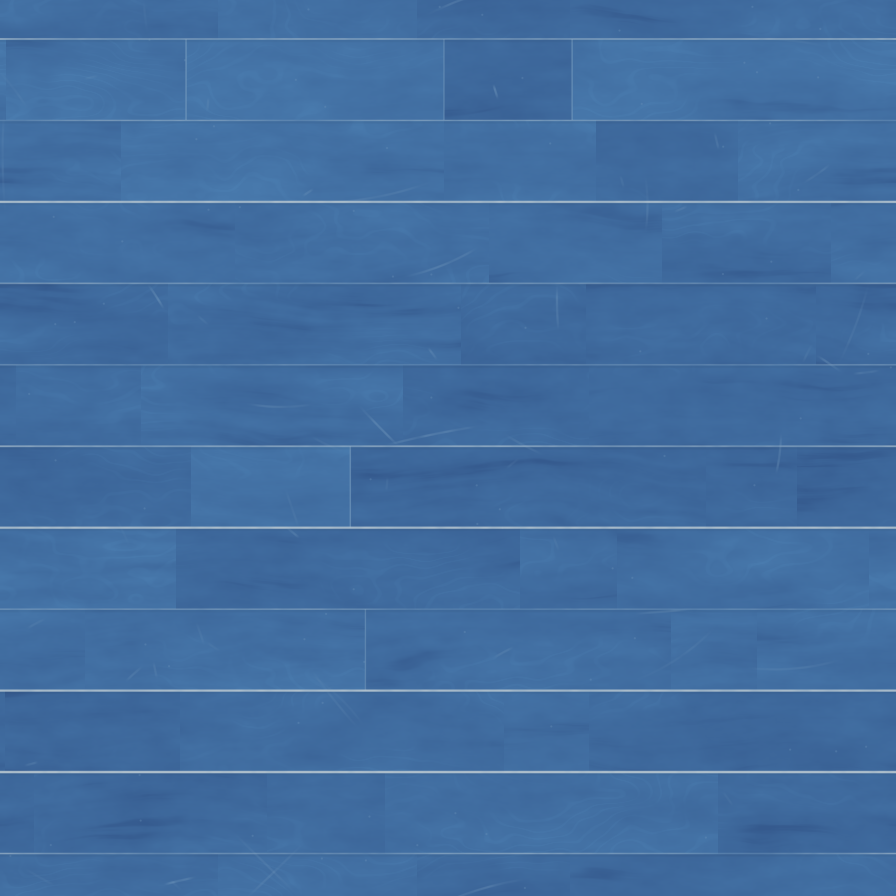
Write a Shadertoy shader that draws this texture.

```glsl
// Blue painted wooden planks in eleven rows, with pale worn seams, grain and scratches.

const float ROWS = 11.0;
const float TOP_SEAM = 0.0435;      // distance of the first seam from the top edge
const float BOARDS = 4.0;           // boards per row
const vec3 DEEP_BLUE = vec3(0.222, 0.377, 0.580);
const vec3 SOFT_BLUE = vec3(0.282, 0.475, 0.675);
const vec3 WORN_BLUE = vec3(0.45, 0.60, 0.74);
const vec3 PALE_SEAM = vec3(0.71, 0.77, 0.81);

// Paint loss along each seam, from the top row down
const float SEAM_WEAR[11] = float[11](
    0.50, 0.25, 0.90, 0.38, 0.30, 0.55, 0.92, 0.18, 0.90, 1.0, 0.36);

float hash(vec2 p) {
    vec3 q = fract(vec3(p.xyx) * 0.1031);
    q += dot(q, q.yzx + 33.33);
    return fract((q.x + q.y) * q.z);
}

// Value noise that repeats after the given number of cells
float noise(vec2 p, vec2 period, float seed) {
    vec2 i = floor(p), f = fract(p);
    f = f * f * (3.0 - 2.0 * f);
    vec2 a = mod(i, period) + seed, b = mod(i + 1.0, period) + seed;
    return mix(mix(hash(a), hash(vec2(b.x, a.y)), f.x),
               mix(hash(vec2(a.x, b.y)), hash(b), f.x), f.y);
}

float fbm(vec2 uv, vec2 cells, float seed) {
    float sum = 0.0, gain = 0.5;
    for (int i = 0; i < 4; i++) {
        sum += gain * noise(uv * cells, cells, seed);
        cells *= 2.0;
        gain *= 0.5;
    }
    return sum / 0.9375;
}

// Soft-edged line coverage; lines thinner than a pixel fade instead of breaking up
float stroke(float dist, float halfWidth, float pixel) {
    float edge = 0.75 * max(pixel, halfWidth);
    return (1.0 - smoothstep(halfWidth - edge, halfWidth + edge, abs(dist)))
        * min(1.0, 2.0 * halfWidth / pixel);
}

// Returns board number, signed distance to its joint, and joint number
vec3 findBoard(float x, float row) {
    float s = x * BOARDS + hash(vec2(row, 7.0));
    float joint = mod(floor(s), BOARDS);
    float offset = fract(s) - mix(0.1, 0.9, hash(vec2(joint + 3.0, row + 19.0)));
    float board = mod(joint - step(offset, 0.0), BOARDS);
    return vec3(board, offset / BOARDS, joint);
}

// Tone of the stained wood: streaks, cloudy paint and wavy growth figure
float woodTone(vec2 uv, float seed) {
    float cloud = fbm(uv, vec2(7.0, 16.0), seed + 31.0) - 0.5;
    float warp = fbm(uv, vec2(5.0, 9.0), seed + 57.0);
    float streak = fbm(uv + vec2(0.0, 0.05 * warp), vec2(6.0, 80.0), seed) - 0.5;
    float mottle = fbm(uv, vec2(40.0, 70.0), seed + 77.0) - 0.5;
    float rings = smoothstep(0.6, 1.0, sin(90.0 * warp + 250.0 * uv.y));
    float figure = rings * smoothstep(-0.02, 0.2, cloud);
    float coarse = mix(0.25, 0.6, pow(hash(vec2(seed, 5.0)), 3.0));
    float darkVein = smoothstep(0.08, 0.3, -streak) * smoothstep(0.0, 0.2, -cloud);
    return streak * coarse + cloud * 0.65 + mottle * 0.3 + figure * 0.13 - darkVein * 0.3;
}

// Pale straight scratches scattered over the whole floor
float scratches(vec2 uv, float pixel) {
    float total = 0.0;
    for (int i = 0; i < 56; i++) {
        float id = float(i);
        vec2 centre = vec2(hash(vec2(id, 11.0)), hash(vec2(id, 23.0)));
        float angle = 6.2832 * hash(vec2(id, 37.0));
        float halfLength = mix(0.008, 0.065, pow(hash(vec2(id, 41.0)), 3.0));
        vec2 d = fract(uv - centre + 0.5) - 0.5;
        vec2 along = vec2(cos(angle), sin(angle));
        float t = dot(d, along);
        float bend = 5.0 * (hash(vec2(id, 59.0)) - 0.5) * t * t;
        float across = dot(d, vec2(-along.y, along.x)) + bend;
        float fade = 1.0 - smoothstep(0.3, 1.0, abs(t) / halfLength);
        float strength = mix(0.15, 0.65, pow(hash(vec2(id, 47.0)), 2.0));
        total += stroke(across, 0.0012, pixel) * fade * strength;
    }
    return total * mix(0.3, 1.0, noise(uv * 90.0, vec2(90.0), 3.0));
}

// Tiny chips of missing paint
float specks(vec2 uv, float pixel) {
    vec2 cell = floor(uv * 40.0);
    vec2 centre = 0.2 + 0.6 * vec2(hash(cell + 71.0), hash(cell + 83.0));
    float dist = length(fract(uv * 40.0) - centre) / 40.0;
    return stroke(dist, 0.0011, pixel) * step(0.95, hash(cell + 97.0)) * 0.3;
}

void mainImage(out vec4 fragColor, in vec2 fragCoord) {
    vec2 uv = fragCoord / iResolution.xy;
    float pixel = 1.0 / min(iResolution.x, iResolution.y);

    // Rows and boards
    float level = (1.0 - uv.y - TOP_SEAM) * ROWS;
    float row = mod(floor(level), ROWS);
    vec3 board = findBoard(uv.x, row);
    float seed = row * 13.0 + board.x * 3.0 + 1.0;
    float tone = 0.47 + 0.40 * (hash(vec2(seed, 2.0)) - 0.5) + woodTone(uv, seed);
    vec3 color = mix(DEEP_BLUE, SOFT_BLUE, clamp(tone, -0.25, 1.2));

    // Surface wear
    color = mix(color, WORN_BLUE, min(scratches(uv, pixel) + specks(uv, pixel), 0.6));

    // End joints: only a few are worn pale, the rest show by tone alone
    float jointWear = smoothstep(0.8, 0.95, hash(vec2(board.z + 13.0, row + 67.0)));
    color = mix(color, WORN_BLUE, stroke(board.y, 0.0007, pixel) * jointWear * 0.8);

    // Long seams between rows, fading where the paint still holds
    float nearest = floor(level + 0.5);
    float seam = mod(nearest, ROWS);
    float wear = SEAM_WEAR[int(seam)];
    float rub = fbm(uv, vec2(6.0, 1.0), seam + 101.0) - 0.5;
    float chips = noise(uv * vec2(120.0, 1.0), vec2(120.0, 1.0), seam + 131.0) - 0.5;
    float exposed = clamp(wear + rub * 1.2 * (1.0 - wear) + chips * 0.12, 0.08, 1.0);
    float seamDist = (level - nearest) / ROWS;
    color *= 1.0 - 0.04 * stroke(seamDist - 0.002, 0.0015, pixel);
    float seamLine = stroke(seamDist, mix(0.0006, 0.0013, wear), pixel);
    vec3 seamColor = mix(WORN_BLUE, PALE_SEAM, exposed);
    color = mix(color, seamColor, seamLine * mix(0.35, 0.95, exposed));

    fragColor = vec4(color, 1.0);
}
```
